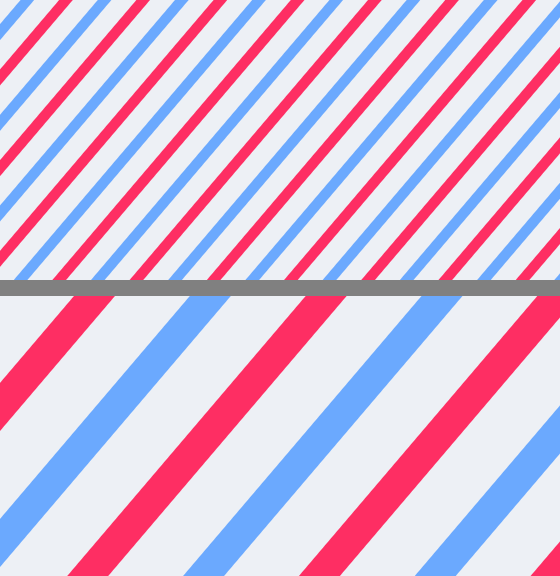
Top: the whole. Bottom: its middle third, enlarged.
This pattern is drawn by a Shadertoy shader. Its source:

```glsl
const vec3 PAPER = vec3(0.93, 0.943, 0.962);
const vec3 BLUE = vec3(0.418, 0.662, 0.996);
const vec3 RED = vec3(0.996, 0.18, 0.388);

// Lengths are in canvas heights, measured along the bottom edge
const float PERIOD = 0.2758;       // one blue and one red stripe
const float STRIPE_WIDTH = 0.0488;
const float LEAN = 0.8516;         // sideways run per unit of height
const float BLUE_START = 0.0735;   // centre of the first blue stripe

// Coverage of a repeating stripe centred on multiples of PERIOD
float stripe(float x, float pixel) {
    float fromCentre = abs(fract(x / PERIOD + 0.5) - 0.5) * PERIOD;
    return clamp((0.5 * STRIPE_WIDTH - fromCentre) / pixel + 0.5, 0.0, 1.0);
}

void mainImage(out vec4 fragColor, in vec2 fragCoord) {
    vec2 uv = fragCoord / iResolution.y;

    // Shear the plane so the diagonals become vertical
    float x = uv.x - LEAN * uv.y - BLUE_START;
    float pixel = length(vec2(1.0, LEAN)) / iResolution.y;

    // Alternate the two colours half a period apart
    vec3 color = mix(PAPER, BLUE, stripe(x, pixel));
    color = mix(color, RED, stripe(x - 0.5 * PERIOD, pixel));

    fragColor = vec4(color, 1.0);
}
```
